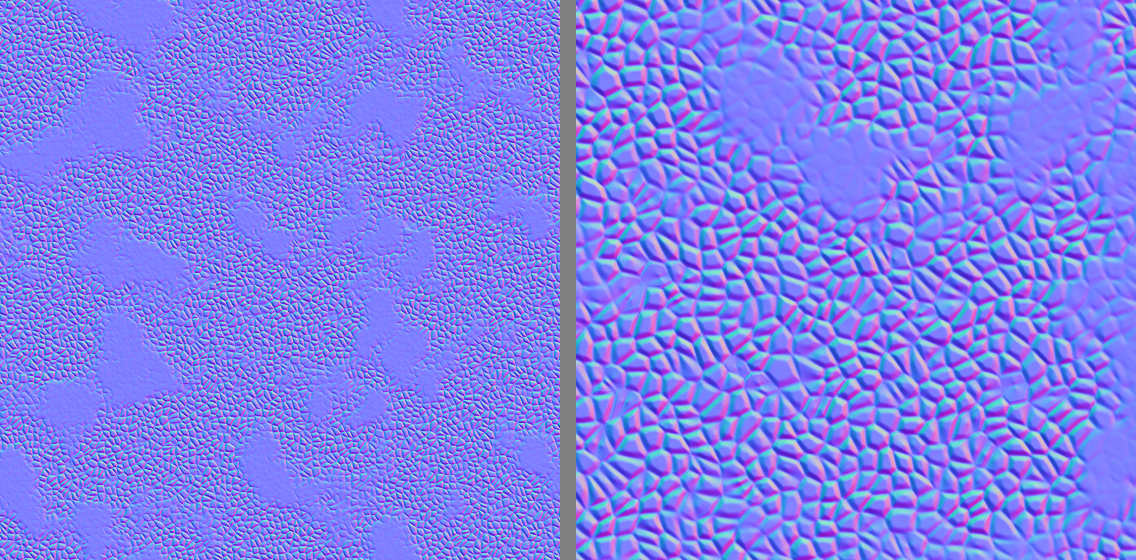
Left: the whole. Right: its middle third, enlarged.
A WebGL 1 fragment shader for this texture map:

```glsl
precision highp float;
// Tangent-space normal map of a fine pebbled surface with worn, flat patches.

uniform vec2 u_resolution;

const float GRAINS = 86.0;       // grains across the canvas
const float RELIEF = 0.31;       // depth of the seams, in grain widths
const float SEAM_WIDTH = 0.55;   // reach of the rounded grain shoulders
const float SAMPLE_STEP = 0.1;   // slope sampling distance, in grain widths

vec2 hash2(vec2 p) {
  vec2 q = vec2(dot(p, vec2(127.1, 311.7)), dot(p, vec2(269.5, 183.3)));
  return fract(sin(q) * 43758.55);
}

// Layered, rotated and bent sines, roughly in -1..1.
float waves(vec2 p, float gain) {
  mat2 turn = mat2(0.74, 0.67, -0.67, 0.74);
  float sum = 0.0;
  float total = 0.0;
  float weight = 1.0;
  for (int i = 0; i < 6; i++) {
    sum += weight * sin(p.x + 1.4 * sin(p.y + 0.7));
    total += weight;
    weight *= gain;
    p = turn * p * 1.47 + vec2(3.1, 1.7);
  }
  return sum / total;
}

// Cellular noise: x = gap between the two nearest points, y = random per grain.
vec2 cellular(vec2 p, float jitter) {
  vec2 cell = floor(p);
  float nearest = 8.0;
  float second = 8.0;
  float id = 0.0;
  for (int y = -1; y <= 1; y++) {
    for (int x = -1; x <= 1; x++) {
      vec2 c = cell + vec2(float(x), float(y));
      vec2 rnd = hash2(c);
      float d = length(c + 0.5 + jitter * (rnd - 0.5) - p);
      if (d < nearest) {
        second = nearest;
        nearest = d;
        id = fract(rnd.x * 7.3 + rnd.y * 3.9);
      } else {
        second = min(second, d);
      }
    }
  }
  return vec2(second - nearest, id);
}

// Strength of the grain: 1 where pebbled, near 0 in the worn patches.
float wear(vec2 uv) {
  float patches = waves(uv * 13.0 + vec2(2.3, 5.1), 0.8);
  float breaks = sin(uv.x * 190.0 + 2.0 * sin(uv.y * 150.0)) * sin(uv.y * 210.0 + 2.0 * sin(uv.x * 130.0));
  return mix(0.06, 1.0, smoothstep(-0.46, 0.06, patches + 0.12 * breaks));
}

// Height in grain widths at a point given in grain widths.
float height(vec2 p) {
  vec2 bend = 0.22 * vec2(sin(p.y * 1.3 + sin(p.x * 0.7)), sin(p.x * 1.1 + sin(p.y * 0.9)));
  vec2 grain = cellular(p + bend, 0.95);
  float dome = smoothstep(-0.06, SEAM_WIDTH, grain.x) * mix(0.7, 1.25, grain.y);
  float roughness = 0.05 * waves(p * 2.1, 0.7);
  return RELIEF * (wear(p / GRAINS) * (dome - 1.0) + roughness);
}

// Surface normal from central differences of the height.
vec3 surfaceNormal(vec2 p, float e) {
  float dx = height(p + vec2(e, 0.0)) - height(p - vec2(e, 0.0));
  float dy = height(p + vec2(0.0, e)) - height(p - vec2(0.0, e));
  return normalize(vec3(-dx, -dy, 2.0 * e));
}

void main() {
  vec2 uv = gl_FragCoord.xy / min(u_resolution.x, u_resolution.y);
  vec3 normal = surfaceNormal(uv * GRAINS, SAMPLE_STEP);
  gl_FragColor = vec4(normal * 0.5 + 0.5, 1.0);
}
```
